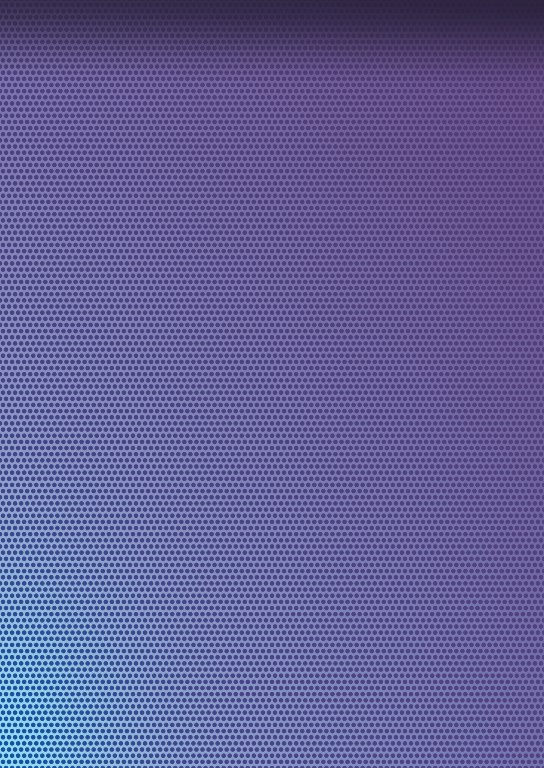
A WebGL 2 fragment shader for this pattern:

```glsl
#version 300 es
precision highp float;

uniform vec2 u_resolution;
out vec4 fragColor;

// Distance to the nearest dot centre; alternate rows shift by half a column
float staggeredDotDistance(vec2 p, float rowPitch) {
    vec2 period = vec2(1.0, 2.0 * rowPitch);
    vec2 evenRow = mod(p, period) - 0.5 * period;
    vec2 oddRow = mod(p + 0.5 * period, period) - 0.5 * period;
    return sqrt(min(dot(evenRow, evenRow), dot(oddRow, oddRow)));
}

// Blend of four corner colours
vec3 cornerBlend(vec2 uv, vec3 lowLeft, vec3 lowRight, vec3 topLeft, vec3 topRight) {
    return mix(mix(lowLeft, lowRight, uv.x), mix(topLeft, topRight, uv.x), uv.y);
}

void main() {
    vec2 uv = gl_FragCoord.xy / u_resolution;
    float cellsPerPixel = 90.0 / u_resolution.x;
    vec2 cell = gl_FragCoord.xy * cellsPerPixel;

    // Mesh between the dots: pale blue fading to plum
    vec3 mesh = cornerBlend(uv,
        vec3(0.61, 0.73, 0.88), vec3(0.45, 0.45, 0.68),
        vec3(0.47, 0.42, 0.65), vec3(0.40, 0.30, 0.53));

    // Deeper dots with the same drift of hue
    vec3 dots = cornerBlend(uv,
        vec3(0.23, 0.28, 0.55), vec3(0.32, 0.26, 0.51),
        vec3(0.31, 0.25, 0.49), vec3(0.33, 0.23, 0.45));

    // Cyan glow in the lower left corner
    float glow = exp(-dot(uv * vec2(4.6, 4.4), uv * vec2(4.6, 4.4)));
    mesh = mix(mesh, vec3(0.56, 0.90, 0.97), 0.8 * glow);
    dots = mix(dots, vec3(0.06, 0.33, 0.65), 0.8 * glow);

    // Round dots with soft edges
    float edge = 0.5 * cellsPerPixel;
    float dotMask = 1.0 - smoothstep(-edge, edge, staggeredDotDistance(cell, 1.018) - 0.375);
    vec3 color = mix(mesh, dots, dotMask);

    // Shadow along the top, heavier to the right
    float shadow = smoothstep(0.89, 1.01, uv.y + 0.012 * uv.x);
    color = mix(color, vec3(0.16, 0.13, 0.23), shadow * mix(0.78, 0.92, uv.x));

    fragColor = vec4(color, 1.0);
}
```
